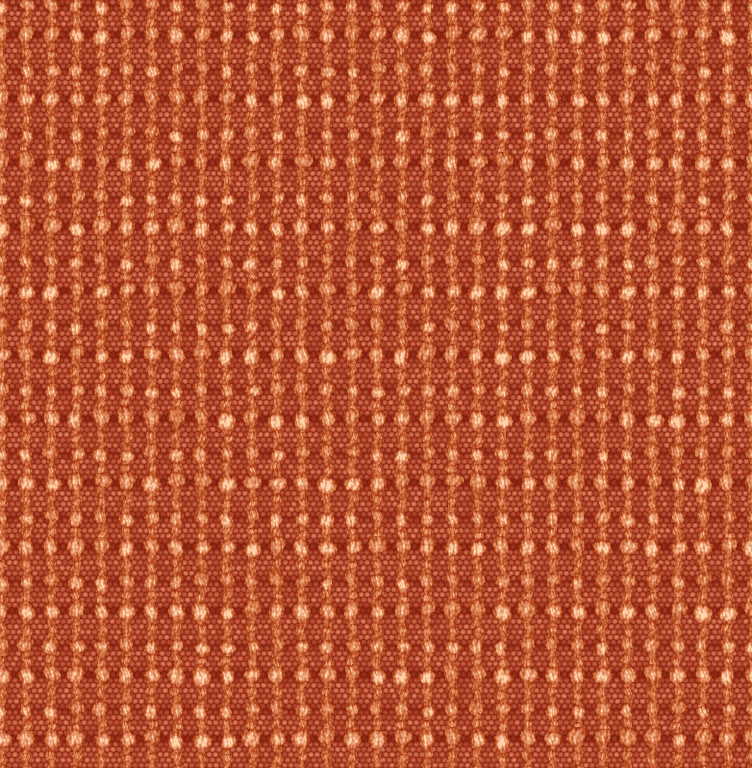
Reproduce this texture procedurally as a Shadertoy shader.

```glsl
// Woven upholstery: vertical slub yarns strung with alternating large and small
// nubs over a dark ground of tiny staggered stitches. Nubs are jittered ellipses
// found by a short loop; layered sines and cellular noise give the fibres.

const float COLUMNS = 30.0;              // yarns across
const float PAIRS = 12.0;                // large + small nub pairs down
const float PAIR_LEN = 2.55;             // pair height in yarn pitches
const vec2 PHASE = vec2(0.05, 0.54);     // first yarn, first large nub
const vec2 STITCHES = vec2(120.0, 144.0);
const float NECK = 0.165;                // half width of the bare yarn
const float JITTER = 0.13;               // nub displacement
const float FUZZ = 0.13;                 // edge roughness
const float SOFT = 0.045;                // edge blend width
const float GRAIN = 0.62;                // fibre mottling

// Four beads per pair: large nub, knot, small nub, knot
const vec4 BEAD_POS = vec4(0.0, 0.29, 0.55, 0.78);
const vec4 BEAD_W = vec4(0.37, 0.21, 0.31, 0.21);
const vec4 BEAD_H = vec4(0.38, 0.20, 0.32, 0.19);
const vec4 BEAD_GLOW = vec4(0.36, 0.08, 0.30, 0.10);

const vec3 SHADOW = vec3(0.48, 0.09, 0.035);
const vec3 GROUND = vec3(0.58, 0.16, 0.075);
const vec3 STITCH = vec3(0.80, 0.41, 0.29);
const vec3 YARN_DEEP = vec3(0.71, 0.28, 0.11);
const vec3 YARN = vec3(0.82, 0.45, 0.27);
const vec3 YARN_LIGHT = vec3(0.91, 0.60, 0.43);
const vec3 GLINT = vec3(1.0, 0.83, 0.67);

float hash(vec2 p) {
    return fract(sin(dot(p, vec2(127.1, 311.7))) * 43758.5);
}

// Distance to the nearest scattered point
float cellular(vec2 p) {
    vec2 cell = floor(p);
    float nearest = 2.0;
    for (int j = -1; j <= 1; j++)
        for (int i = -1; i <= 1; i++) {
            vec2 c = cell + vec2(i, j);
            vec2 site = c + vec2(hash(c), hash(c + 37.3));
            nearest = min(nearest, length(p - site));
        }
    return nearest;
}

// Staggered stitches, darker where the nubs pull the cloth down
vec3 groundColor(vec2 uv, float pairY, float yarnGap) {
    vec2 g = uv * STITCHES;
    g.x += 0.12 * sin(g.y * 0.9 + floor(g.x * 0.25) * 2.3);
    g.x += 0.5 * mod(floor(g.y), 2.0);
    vec2 q = fract(g) - 0.5;
    float tone = hash(floor(g));
    float knot = 1.0 - smoothstep(0.15, 0.62, length(q * vec2(1.0, 0.9)));
    float large = abs(fract(pairY + 0.5) - 0.5);
    float small = abs(fract(pairY - BEAD_POS.z + 0.5) - 0.5);
    float pull = max(exp(-large * large * 130.0), 0.75 * exp(-small * small * 170.0));
    float light = (1.0 - 0.8 * pull) * (0.6 + 0.4 * smoothstep(0.0, 0.12, yarnGap));
    vec3 base = mix(SHADOW, GROUND, light);
    return mix(base, STITCH, knot * (0.6 + 0.75 * tone) * (0.1 + 0.9 * light));
}

vec3 yarnColor(float t) {
    vec3 c = mix(SHADOW, YARN_DEEP, smoothstep(-0.35, 0.12, t));
    c = mix(c, YARN, smoothstep(0.12, 0.42, t));
    c = mix(c, YARN_LIGHT, smoothstep(0.42, 0.7, t));
    return mix(c, GLINT, smoothstep(0.7, 1.0, t));
}

void mainImage(out vec4 fragColor, in vec2 fragCoord) {
    vec2 uv = fragCoord / iResolution.xy;
    float px = COLUMNS / iResolution.x;
    float pairY = (1.0 - uv.y) * PAIRS - PHASE.y;
    vec2 p = vec2(uv.x * COLUMNS - PHASE.x, pairY * PAIR_LEN);

    // Local yarn frame with a slight sway
    float column = floor(p.x + 0.5);
    float seed = hash(vec2(column, 5.0)) * 6.28;
    float x = p.x - column + 0.03 * sin(p.y * 3.1 + seed) + 0.025 * sin(p.y * 7.3 - seed);
    float grain = cellular(p * vec2(8.5, 6.0));
    float rough = 0.45 - grain;

    // Bare twisted yarn
    float twist = sin(x * 16.0 + p.y * 13.0 + seed);
    float inside = NECK + 0.03 * sin(p.y * 9.0 + seed) - abs(x);
    float tone = 0.38 - 1.4 * abs(x) + 0.13 * twist;

    // Nubs and knots: the one reaching furthest over the yarn wins
    float slotNow = floor(pairY * 4.0 + 0.5);
    float top = 0.0;
    for (int i = -2; i <= 2; i++) {
        float k = slotNow + float(i);
        int slot = int(mod(k, 4.0));
        vec2 id = vec2(column, k);
        float r1 = hash(id);
        float r2 = hash(id + 19.7);
        float r3 = hash(id + 53.1);
        vec2 size = vec2(BEAD_W[slot], BEAD_H[slot]) * (0.78 + 0.36 * vec2(r1, r2));
        float centre = (floor(k / 4.0) + BEAD_POS[slot]) * PAIR_LEN + JITTER * (r3 - 0.5) * 2.0;
        vec2 q = vec2(x + 0.1 * (r2 - 0.5), p.y - centre) / size;
        float d = length(q);
        inside = max(inside, (1.0 - d) * min(size.x, size.y));
        float height = sqrt(max(1.0 - d * d, 0.0)) * size.x;
        if (height > top) {
            top = height;
            float fibre = sin(q.x * 9.0 + q.y * (r1 - 0.5) * 8.0 + r3 * 6.28)
                        + 0.6 * sin(q.x * 17.0 - q.y * 4.0 + r2 * 6.28);
            float dome = 1.0 - d * d;
            float shaded = 0.06 + 0.42 * dome + 0.13 * fibre + 0.10 * q.y
                         + BEAD_GLOW[slot] * (0.3 + 1.3 * r3) * dome;
            tone = mix(tone, shaded, smoothstep(0.0, 0.3, dome));
        }
    }

    // Lay the yarn over the ground
    inside += FUZZ * rough;
    tone += GRAIN * rough;
    float edge = max(SOFT, 0.8 * px);
    vec3 color = groundColor(uv, pairY, -inside);
    color = mix(color, yarnColor(tone), smoothstep(-edge, edge, inside));
    fragColor = vec4(color, 1.0);
}
```
